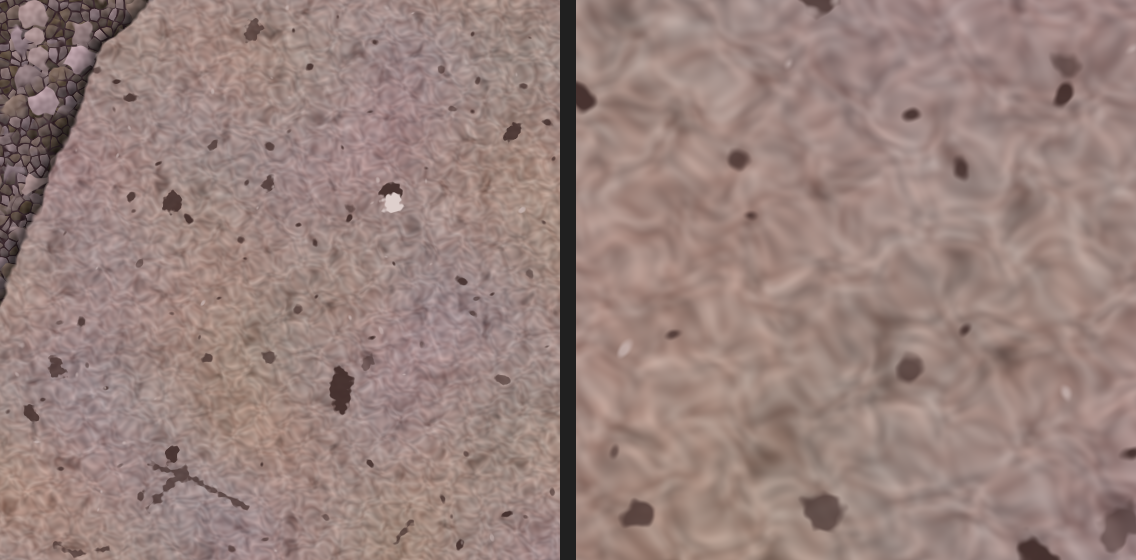
Left: the whole. Right: its middle third, enlarged.
Reproduce this texture procedurally as a three.js fragment shader.

```glsl
// A worn pinkish stone slab with dark pits, pale flecks and a branching stain,
// bordered at the upper left by loose gravel. Gradient noise mottles the slab,
// jittered cells scatter the pits, and Voronoi cells form the pebbles.
varying vec2 vUv;

vec2 hash2(vec2 p) {
  vec3 q = fract(vec3(p.xyx) * vec3(0.1031, 0.1030, 0.0973));
  q += dot(q, q.yzx + 33.33);
  return fract((q.xx + q.yz) * q.zy);
}

float gradientAt(vec2 cell, vec2 offset) {
  float a = 6.2832 * hash2(cell + 17.0).x;
  return dot(vec2(cos(a), sin(a)), offset);
}

float noise(vec2 p) {
  vec2 i = floor(p), f = fract(p);
  vec2 u = f * f * f * (f * (f * 6.0 - 15.0) + 10.0);
  vec2 e = vec2(0.0, 1.0);
  return mix(mix(gradientAt(i, f), gradientAt(i + e.yx, f - e.yx), u.x),
             mix(gradientAt(i + e, f - e), gradientAt(i + 1.0, f - 1.0), u.x), u.y);
}

float segment(vec2 p, vec2 a, vec2 b) {
  vec2 d = b - a;
  return length(p - a - d * clamp(dot(p - a, d) / dot(d, d), 0.0, 1.0));
}

float cover(float dist) {
  return 1.0 - smoothstep(-0.003, 0.003, dist);
}

// Coverage of ragged, randomly turned ellipses, radii in canvas units
float spots(vec2 p, float cells, float chance, float rMin, float rMax) {
  vec2 home = floor(p * cells);
  float rag = noise(p * 70.0) * 0.7 + noise(p * 150.0) * 0.3;
  float result = 0.0;
  for (int y = -1; y <= 1; y++) {
    for (int x = -1; x <= 1; x++) {
      vec2 id = home + vec2(x, y);
      vec2 pick = hash2(id + cells * 3.0);
      vec2 shape = hash2(id + cells * 5.0 + 50.0);
      vec2 d = p - (id + 0.15 + 0.7 * hash2(id + 90.0)) / cells;
      float a = 6.2832 * shape.x, r = mix(rMin, rMax, shape.y * shape.y);
      d = mat2(cos(a), sin(a), -sin(a), cos(a)) * d;
      float dist = length(d * vec2(1.0, 1.2 + 0.7 * shape.x)) - r * (1.0 + rag);
      result = max(result, step(pick.x, chance) * mix(0.5, 1.0, pick.y) * cover(dist));
    }
  }
  return result;
}

// Rounded pebbles over dark gaps; alpha tells how much stone covers the gap
vec4 pebbles(vec2 p, float cells) {
  vec2 q = p * cells + 0.35 * vec2(noise(p * 40.0), noise(p * 40.0 + 9.0));
  vec2 nearId = vec2(0.0), toNear = vec2(0.0);
  float first = 9.0, second = 9.0;
  for (int y = -1; y <= 1; y++) {
    for (int x = -1; x <= 1; x++) {
      vec2 id = floor(q) + vec2(x, y);
      vec2 d = q - id - hash2(id + cells);
      float dist = length(d);
      second = min(second, max(dist, first));
      if (dist < first) { first = dist; nearId = id; toNear = d; }
    }
  }
  vec2 tint = hash2(nearId + 31.0);
  vec3 stone = mix(vec3(0.40, 0.33, 0.26), vec3(0.66, 0.57, 0.61), tint.x);
  stone *= 0.65 + 0.5 * tint.y + 0.3 * dot(toNear, vec2(-0.5, 0.8));
  return vec4(stone, smoothstep(0.04, 0.22, second - first));
}

vec3 gravel(vec2 p) {
  vec4 small = pebbles(p, 58.0), large = pebbles(p, 23.0);
  vec3 color = mix(vec3(0.23, 0.16, 0.18), small.rgb * 0.85, small.a);
  float showLarge = large.a * smoothstep(0.36, 0.44, large.g);
  return mix(color, large.rgb, showLarge) + 0.10 * noise(p * 90.0);
}

vec3 slab(vec2 p) {
  // Broad drift between grey, pink and tan
  vec3 color = vec3(0.625, 0.533, 0.513);
  color += vec3(0.035, -0.005, -0.015) * noise(p * 5.0 + 3.0);
  color += vec3(0.02, 0.01, -0.05) * noise(p * 3.5 + 20.0);

  // Smeared grain, slightly slanted
  vec2 w = p + 0.012 * vec2(noise(p * 30.0), noise(p * 30.0 + 40.0));
  vec2 g = vec2(w.x + 0.5 * w.y, 1.15 * w.y - 0.3 * w.x);
  float grain = 0.06 * noise(w * 12.0) + 0.11 * noise(g * 42.0) + 0.12 * noise(g * 88.0);
  color += grain * vec3(1.0, 1.0, 0.97) + 0.03 * noise(g * 60.0 + 7.0) * vec3(1.0, 0.0, -0.3);
  color -= 0.10 * smoothstep(0.2, 0.5, noise(w * 26.0 + 60.0));

  // Pits and the large ragged hole
  float rag = 0.010 * noise(p * 45.0) + 0.008 * noise(p * 110.0);
  float dark = max(spots(p, 7.0, 0.28, 0.008, 0.022), spots(p, 22.0, 0.14, 0.003, 0.009));
  vec2 hole = (p - vec2(0.608, 0.305)) * vec2(1.0, 0.42);
  dark = max(dark, cover(length(hole) - 0.018 + rag));
  dark = max(dark, cover(length(p - vec2(0.70, 0.657)) - 0.018 + rag));

  // Branching stain and two stray twigs
  vec2 hub = vec2(0.325, 0.155);
  float stain = length(p - hub) - 0.014;
  stain = min(stain, segment(p, hub, vec2(0.44, 0.095)) - 0.004);
  stain = min(stain, segment(p, hub, vec2(0.265, 0.095)) - 0.005);
  stain = min(stain, segment(p, hub, vec2(0.265, 0.17)) - 0.003);
  stain = min(stain, segment(p, vec2(0.10, 0.03), vec2(0.14, 0.009)) - 0.003);
  stain = min(stain, segment(p, vec2(0.14, 0.009), vec2(0.19, 0.021)) - 0.003);
  stain = min(stain, segment(p, vec2(0.71, 0.035), vec2(0.735, 0.07)) - 0.004);
  dark = max(dark, 0.75 * cover(stain + rag));
  color = mix(color, vec3(0.25, 0.17, 0.16), 0.92 * dark);

  // Pale flecks and one bright chip
  color = mix(color, vec3(0.80, 0.73, 0.72), 0.8 * spots(p + 5.0, 20.0, 0.10, 0.002, 0.006));
  float chip = length((p - vec2(0.70, 0.636)) * vec2(0.9, 1.1)) - 0.017 + rag;
  return mix(color, vec3(0.87, 0.81, 0.80), cover(chip));
}

void main() {
  vec2 p = vUv;
  // Signed distance to the slab rim, positive on the slab
  float rim = 0.93 * (p.x - 0.4 * (p.y - 0.46)) - 0.05 * smoothstep(0.9, 1.0, p.y);
  rim += 0.012 * noise(p * 18.0) + 0.006 * noise(p * 60.0);
  vec3 bed = gravel(p) * mix(0.5, 1.0, smoothstep(0.0, 0.035, -rim));
  gl_FragColor = vec4(mix(bed, slab(p), smoothstep(-0.004, 0.004, rim)), 1.0);
}
```
